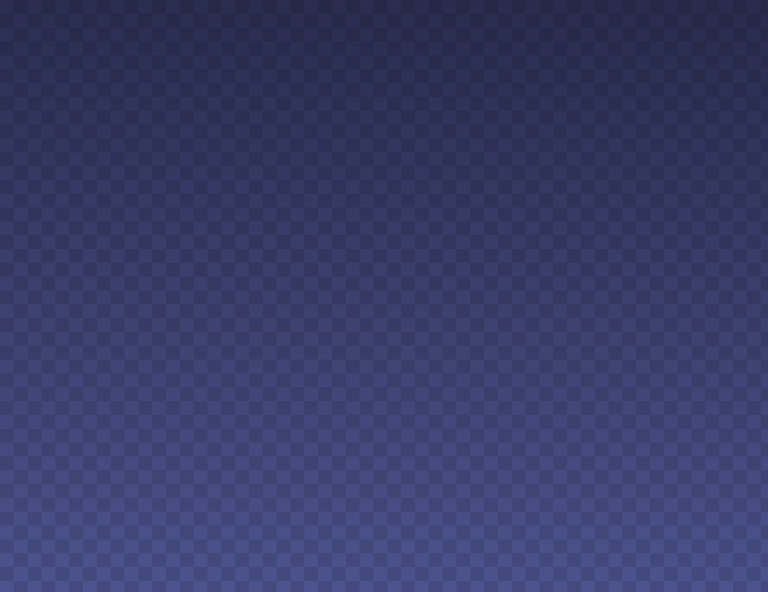
This pattern is drawn by a Shadertoy shader. Its source:

```glsl
const float CELLS_ACROSS = 55.53;
const float CHECKER_CONTRAST = 0.055;
const float GRADIENT_TILT = 0.07;
const vec3 TOP_COLOR = vec3(0.154, 0.165, 0.292);
const vec3 BOTTOM_COLOR = vec3(0.284, 0.308, 0.525);

// Square wave of period 2: +1 on even cells, -1 on odd cells, with soft edges
float squareWave(float x, float softness) {
    float edgeDistance = 0.5 - abs(mod(x + 0.5, 2.0) - 1.0);
    return clamp(edgeDistance / softness, -1.0, 1.0);
}

// Signed checkerboard: +1 on light cells, -1 on dark cells
float checker(vec2 p, float softness) {
    return squareWave(p.x, softness) * squareWave(p.y, softness);
}

// Vertical ramp, leaning slightly darker toward the right
vec3 duskGradient(vec2 uv, float tilt) {
    float depth = 1.0 - uv.y - tilt * (uv.x - 0.5) * uv.y;
    return mix(TOP_COLOR, BOTTOM_COLOR, clamp(depth, 0.0, 1.0));
}

void mainImage(out vec4 fragColor, in vec2 fragCoord) {
    vec2 uv = fragCoord / iResolution.xy;

    // Cells are counted from the top left corner
    float cellsPerPixel = CELLS_ACROSS / iResolution.x;
    vec2 cell = vec2(fragCoord.x, iResolution.y - fragCoord.y) * cellsPerPixel;

    float tone = checker(cell, 0.5 * cellsPerPixel);
    vec3 color = duskGradient(uv, GRADIENT_TILT) * (1.0 + CHECKER_CONTRAST * tone);
    fragColor = vec4(color, 1.0);
}
```
